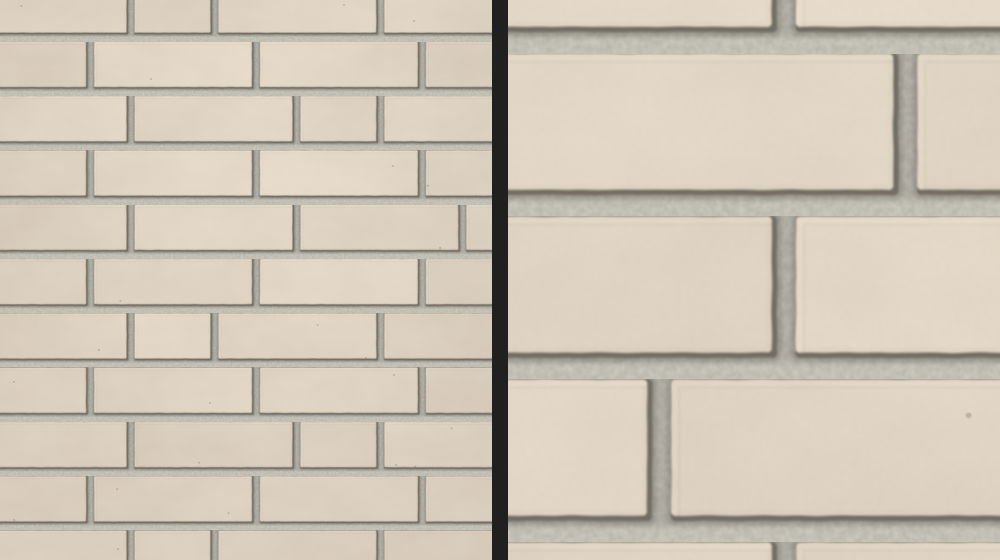
Left, the full canvas; right, a detail of the centre.
This texture is drawn by a WebGL 1 fragment shader. Its source:

```glsl
precision highp float;
// Cream brick wall: stretcher courses with occasional half bricks, grey mortar and shaded edges.
uniform vec2 u_resolution;

// Lengths are in courses (brick height plus one bed joint).
const float COURSES = 10.31;        // courses over the canvas height
const float TOP_SHIFT = 0.235;      // part of the first course cut off at the top
const float BRICK_PITCH = 3.054;
const float HALF_PITCH = 1.544;
const float ODD_START = 1.658;      // first joint in odd courses
const float EVEN_START = 2.403;     // first joint in even courses
const float FACE_HEIGHT = 0.868;
const float JOINT_LEFT = 0.073;     // mortar on either side of a joint centre
const float JOINT_RIGHT = 0.042;
const float SHADE_WIDTH = 0.032;    // dark arris at the right and bottom
const float CORNER = 0.028;
const float BEVEL = 0.045;
const vec3 FACE_PALE = vec3(0.905, 0.860, 0.792);
const vec3 FACE_DULL = vec3(0.828, 0.778, 0.718);
const vec3 MORTAR = vec3(0.760, 0.748, 0.708);
const vec3 ARRIS = vec3(0.450, 0.430, 0.390);

float hash(vec2 p) {
  return fract(sin(dot(p, vec2(127.1, 311.7))) * 43758.545);
}

vec2 gradientAt(vec2 cell) {
  float angle = 6.28319 * hash(cell);
  return vec2(cos(angle), sin(angle));
}

// Gradient noise, roughly -0.7 to 0.7
float noise(vec2 p) {
  vec2 i = floor(p), f = p - i;
  vec2 u = f * f * f * (f * (f * 6.0 - 15.0) + 10.0);
  vec2 e = vec2(1.0, 0.0);
  float a = dot(gradientAt(i), f);
  float b = dot(gradientAt(i + e), f - e);
  float c = dot(gradientAt(i + e.yx), f - e.yx);
  float d = dot(gradientAt(i + 1.0), f - 1.0);
  return mix(mix(a, b, u.x), mix(c, d, u.x), u.y);
}

// Signed distance to a rounded box between two corners
float boxDistance(vec2 p, vec2 lo, vec2 hi) {
  vec2 q = abs(p - 0.5 * (lo + hi)) - 0.5 * (hi - lo) + CORNER;
  return length(max(q, 0.0)) + min(max(q.x, q.y), 0.0) - CORNER;
}

// Left joint and width of the brick at x in a course
vec2 brickSpan(float x, float row) {
  if (mod(row, 2.0) > 0.5) {
    return vec2(floor((x - ODD_START) / BRICK_PITCH) * BRICK_PITCH + ODD_START, BRICK_PITCH);
  }
  float slot = mod(mod(floor(row * 0.5 + 0.1), 5.0), 3.0);
  float halfStart = EVEN_START + slot * BRICK_PITCH;
  if (x >= halfStart && x < halfStart + HALF_PITCH) return vec2(halfStart, HALF_PITCH);
  float start = EVEN_START + (x < halfStart ? 0.0 : HALF_PITCH);
  return vec2(start + floor((x - start) / BRICK_PITCH) * BRICK_PITCH, BRICK_PITCH);
}

void main() {
  vec2 uv = gl_FragCoord.xy / u_resolution;
  float unit = COURSES / u_resolution.y;
  vec2 p = vec2(gl_FragCoord.x, u_resolution.y - gl_FragCoord.y) * unit;
  p.y += TOP_SHIFT;
  float row = floor(p.y);
  vec2 span = brickSpan(p.x, row);
  vec2 local = vec2(p.x - span.x, p.y - row);
  vec2 id = vec2(floor(span.x * 4.0), row);
  float soft = max(unit, 0.014);

  // Brick body and its lit face, with slightly uneven edges
  vec2 lo = vec2(JOINT_LEFT, 0.0);
  vec2 hi = vec2(span.y - JOINT_RIGHT, FACE_HEIGHT);
  float wobble = 0.006 * noise(p * 6.0);
  float body = boxDistance(local, lo, hi) + wobble;
  float face = boxDistance(local, lo, hi - SHADE_WIDTH) + wobble;

  // Grainy mortar, shaded beside the bricks and below them
  float grain = noise(p * 21.0) + 0.6 * noise(p * 39.0);
  vec3 color = MORTAR + 0.045 * grain;
  color *= 1.0 - 0.13 * (1.0 - smoothstep(0.0, 0.05, body));
  color *= 1.0 - 0.10 * smoothstep(FACE_HEIGHT + 0.07, FACE_HEIGHT, local.y);

  // Face tint: per brick, across the brick, clouds, and a broad light on the wall
  vec2 t = local / vec2(span.y, FACE_HEIGHT);
  float lean = hash(id + 7.3) - 0.5;
  float glow = 1.0 - smoothstep(0.1, 0.75, length((uv - vec2(0.52, 0.60)) * vec2(1.15, 0.95)));
  float tone = 0.24 + 0.44 * glow + 0.34 * (hash(id) - 0.5) + 0.40 * lean * (t.x - 0.5);
  tone += 0.22 * noise(p * vec2(0.9, 1.5) + id * 3.7) + 0.10 * noise(p * vec2(3.0, 5.0));
  tone += 0.12 * smoothstep(0.25, 1.0, uv.y);
  vec3 tint = mix(FACE_DULL, FACE_PALE, clamp(tone, 0.0, 1.0));
  tint += 0.006 * noise(p * 24.0);

  // Pale bevel along the top and left, faint dull line inside it
  float inset = min(local.y, local.x - JOINT_LEFT);
  tint += 0.022 * (1.0 - smoothstep(BEVEL * 0.5, BEVEL, inset));
  tint -= 0.018 * (1.0 - smoothstep(0.0, 0.016, abs(inset - BEVEL * 1.15)));
  tint -= 0.025 * smoothstep(-0.05, 0.0, face);

  // Rare small specks
  vec2 cell = floor(p * 2.0);
  vec2 center = 0.2 + 0.6 * vec2(hash(cell + 3.1), hash(cell + 9.7));
  float speck = 1.0 - smoothstep(0.008, 0.026, length(fract(p * 2.0) - center) * 0.5);
  tint -= 0.14 * speck * step(0.94, hash(cell + 21.0));

  color = mix(color, ARRIS, 1.0 - smoothstep(-soft, soft, body));
  color = mix(color, tint, 1.0 - smoothstep(-soft, soft, face));
  gl_FragColor = vec4(color, 1.0);
}
```
